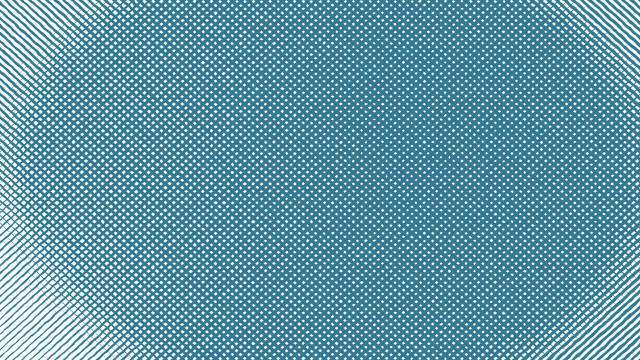
Give the GLSL for this pattern, as a Shadertoy shader.

```glsl
// Teal crosshatch of two diagonal line families on white, thinning toward the corners.

const vec3 PAPER = vec3(0.97, 0.98, 0.98);
const vec3 INK = vec3(0.20, 0.47, 0.57);
const vec2 CELL = vec2(0.0232, 0.0211); // spacing of the gaps, in canvas heights

float hash(vec2 p) {
    return fract(sin(dot(p, vec2(127.1, 311.7))) * 43758.5453);
}

float valueNoise(vec2 p) {
    vec2 cell = floor(p);
    vec2 f = fract(p);
    vec2 s = f * f * (3.0 - 2.0 * f);
    float low = mix(hash(cell), hash(cell + vec2(1.0, 0.0)), s.x);
    float high = mix(hash(cell + vec2(0.0, 1.0)), hash(cell + 1.0), s.x);
    return mix(low, high, s.y);
}

// Amount of paper left between parallel strokes; gap is a share of the period
float strokeGap(float phase, float gap, float blur) {
    float fromMiddle = abs(fract(phase) - 0.5);
    return clamp((0.5 * gap - fromMiddle) / blur + 0.5, 0.0, 1.0);
}

// Hand-drawn variation centred on zero
float wobble(vec2 p, float amount) {
    return (valueNoise(p) - 0.5) * amount;
}

// Brightness of the paper gaps: wide at the left, narrow right of centre
float baseGap(vec2 p) {
    float leftGlow = 0.08 * smoothstep(0.2, -0.9, p.x);
    float darkCore = 0.05 * exp(-4.0 * dot(p - vec2(0.3, 0.12), p - vec2(0.3, 0.12)));
    return 0.43 + leftGlow - darkCore;
}

void mainImage(out vec4 fragColor, in vec2 fragCoord) {
    vec2 p = (fragCoord - 0.5 * iResolution.xy) / iResolution.y;

    // Outside a broad ellipse only one stroke direction survives
    float ring = length((p - vec2(0.03, 0.02)) / vec2(0.92, 0.66));
    float outside = smoothstep(0.86, 1.12, ring);
    float upper = smoothstep(-0.12, 0.12, p.y - 0.1 * p.x);

    // Both families share a base width; the lower left corner is palest
    float corner = smoothstep(0.65, 0.0, length(p - vec2(-0.92, -0.48)));
    float gap = baseGap(p) + 0.20 * corner;
    gap += 0.07 * smoothstep(0.8, 1.2, ring);
    float risingGap = mix(gap, 1.25, outside * upper);
    float fallingGap = mix(gap, 1.25, outside * (1.0 - upper));

    // Stroke phases with slightly rough edges
    vec2 grid = p / CELL;
    float rising = grid.x - grid.y + wobble(grid * 1.7, 0.16);
    float falling = grid.x + grid.y + wobble(grid * 1.7 + 37.0, 0.16);
    risingGap += wobble(grid * 2.3 + 11.0, 0.14);
    fallingGap += wobble(grid * 2.3 + 71.0, 0.14);

    float blur = length(1.0 / CELL) / iResolution.y;
    float paper = strokeGap(rising, risingGap, blur) * strokeGap(falling, fallingGap, blur);
    fragColor = vec4(mix(INK, PAPER, paper), 1.0);
}
```
